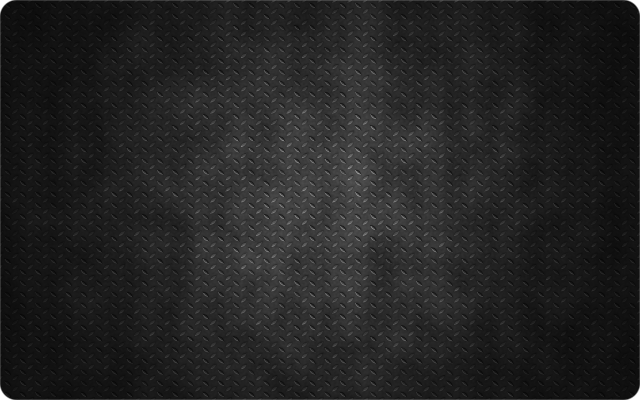
Write a Shadertoy shader that draws this texture.

```glsl
#define REPEATS vec2(42.0, 36.0)   // tread repeats across and down
#define BAR_HALF vec2(0.245, 0.092) // half length and width, in columns
#define BAR_SLOPE 0.8
#define RIM 0.05           // width of the lit bevel
#define LIGHT vec2(-0.5, -0.85)
#define GLOW 0.2           // brightness added at the centre
#define AMBIENT 0.056
#define FALLOFF 4.1
#define WEAR 0.5
#define CORNER 0.042       // corner radius, in heights
#define MARGIN vec3(1.0)

vec2 hash2(vec2 p) {
    vec3 q = fract(p.xyx * vec3(0.1031, 0.1030, 0.0973));
    q += dot(q, q.yzx + 33.33);
    return fract((q.xx + q.yz) * q.zy);
}

float gradientNoise(vec2 p) {
    vec2 i = floor(p), f = fract(p);
    vec2 u = f * f * f * (f * (f * 6.0 - 15.0) + 10.0);
    vec2 e = vec2(0.0, 1.0);
    float a = dot(hash2(i) * 2.0 - 1.0, f);
    float b = dot(hash2(i + e.yx) * 2.0 - 1.0, f - e.yx);
    float c = dot(hash2(i + e.xy) * 2.0 - 1.0, f - e.xy);
    float d = dot(hash2(i + e.yy) * 2.0 - 1.0, f - e.yy);
    return mix(mix(a, b, u.x), mix(c, d, u.x), u.y);
}

float fbm(vec2 p) {
    float sum = 0.0, amp = 0.6;
    for (int i = 0; i < 5; i++) {
        sum += amp * gradientNoise(p);
        p = mat2(1.6, 1.2, -1.2, 1.6) * p + 7.3;
        amp *= 0.55;
    }
    return sum;
}

// Pointed lens along x: distance in x, outward normal in yz
vec3 lens(vec2 p, vec2 halfSize) {
    float radius = dot(halfSize, halfSize) / (2.0 * halfSize.y);
    float side = p.y < 0.0 ? -1.0 : 1.0;
    vec2 v = vec2(p.x, p.y + side * (radius - halfSize.y));
    return vec3(length(v) - radius, normalize(v));
}

// Brightness change from one lattice of raised bars; lean is 1 or -1
float treadBars(vec2 p, vec2 cellSize, float lean, float shade, float aa) {
    vec2 id = floor(p + 0.5);
    vec2 local = (p - id) * cellSize;
    vec2 along = normalize(vec2(1.0, BAR_SLOPE * lean));
    vec2 across = vec2(-along.y, along.x);
    vec2 rnd = hash2(id + 40.0 + 17.0 * lean);

    vec3 bar = lens(vec2(dot(local, along), dot(local, across)), BAR_HALF);
    vec2 normal = along * bar.y + across * bar.z;
    float lit = dot(normal, normalize(LIGHT));

    float inside = 1.0 - smoothstep(-aa, aa, bar.x);
    float rim = inside * smoothstep(-RIM - aa, -RIM + aa, bar.x);
    float contact = (1.0 - inside) * exp(-max(bar.x, 0.0) / 0.035);

    float change = inside * shade * (0.6 + 0.8 * rnd.x);
    change += rim * (lit > 0.0 ? 1.05 : 0.55) * lit * (0.7 + 0.6 * rnd.y);
    return change - contact * (0.36 - 0.12 * lit);
}

void mainImage(out vec4 fragColor, in vec2 fragCoord) {
    vec2 p = (fragCoord - 0.5 * iResolution.xy) / iResolution.y;
    float pixel = 1.0 / iResolution.y;
    float aspect = iResolution.x / iResolution.y;

    // Pool of light fading to the edges
    float light = AMBIENT + GLOW * exp(-FALLOFF * dot(p, p));

    // Cloudy stains, upright streaks and fine grain
    float stains = fbm(p * 10.0 + 3.0);
    float streaks = gradientNoise(vec2(p.x * 11.0 + 2.5, p.y * 1.3 + 9.0));
    float grain = gradientNoise(p * 150.0);
    float metal = light * (1.0 + WEAR * (stains + 0.7 * streaks + 0.35 * grain));

    // Two crossing lattices, offset by half a repeat
    vec2 cell = fragCoord / iResolution.xy * REPEATS;
    float columns = REPEATS.x / aspect;
    vec2 cellSize = vec2(1.0, columns / REPEATS.y);
    float aa = 0.7 * columns * pixel;
    float relief = treadBars(cell, cellSize, 1.0, 0.34, aa)
                 + treadBars(cell + 0.5, cellSize, -1.0, 0.06, aa);
    vec3 color = vec3(max(metal * (1.0 + relief), 0.0));

    // Rounded sheet
    vec2 q = abs(p) - vec2(0.5 * aspect, 0.5) + CORNER;
    float sheet = length(max(q, 0.0)) + min(max(q.x, q.y), 0.0) - CORNER;
    color = mix(color, MARGIN, smoothstep(-pixel, pixel, sheet));
    fragColor = vec4(color, 1.0);
}
```
